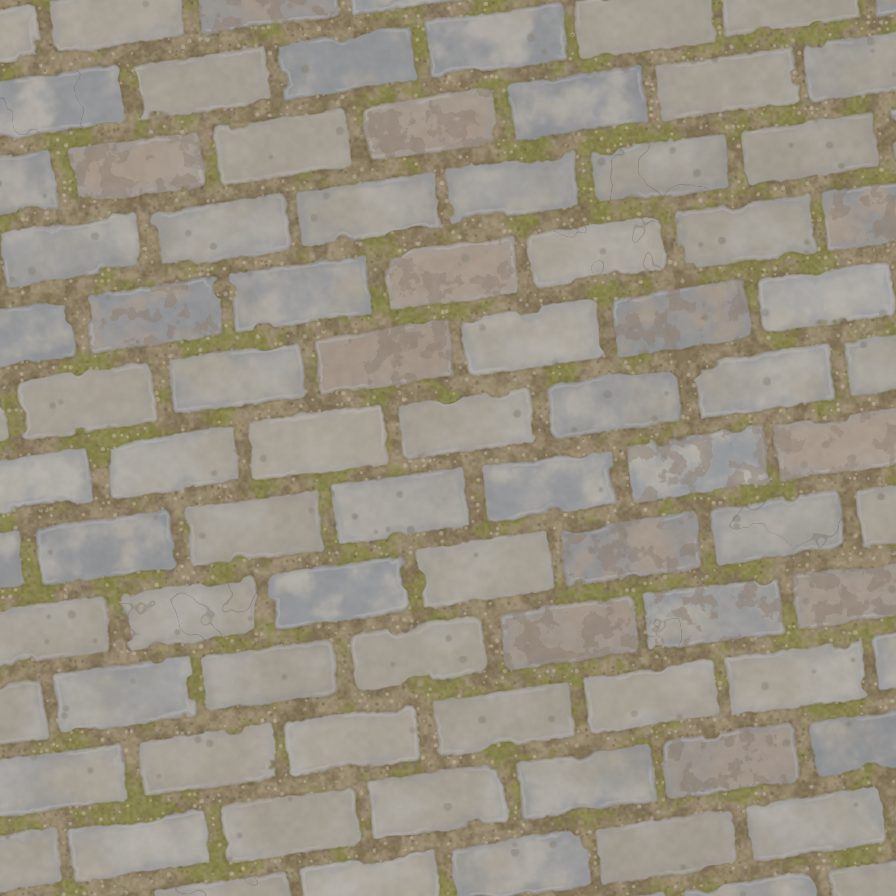
This texture is drawn by a WebGL 2 fragment shader. Its source:

```glsl
#version 300 es
precision highp float;
// Weathered grey paving bricks in a tilted running bond, about 6 across and 12 down.
// Each brick is a jittered rounded box with noisy edges, its own tone and stains;
// the wide joints are layered soil, moss and grit from value noise.

uniform vec2 u_resolution;
out vec4 fragColor;

const float TILT = 0.14;                         // radians, rows rise to the right
const float SHEAR = 0.022;
const vec2 ANCHOR = vec2(0.521, 0.529);          // centre of one brick
const vec2 CELL = vec2(1.0 / 6.0, 1.0 / 12.0);   // brick plus joint
const vec2 HALF_BRICK = vec2(0.0752, 0.0316);

const vec3 PALE = vec3(0.685, 0.668, 0.640);
const vec3 WARM = vec3(0.645, 0.617, 0.570);
const vec3 SLATE = vec3(0.560, 0.568, 0.580);
const vec3 CLAY = vec3(0.630, 0.570, 0.515);
const vec3 SOIL = vec3(0.590, 0.538, 0.440);
const vec3 DARK_SOIL = vec3(0.500, 0.445, 0.345);
const vec3 MOSS = vec3(0.510, 0.505, 0.285);
const vec3 GRIT = vec3(0.710, 0.665, 0.590);

float hash(vec2 p) {
    vec3 q = fract(p.xyx * 0.1031);
    q += dot(q, q.yzx + 33.33);
    return fract((q.x + q.y) * q.z);
}

vec2 hash2(vec2 p) {
    return vec2(hash(p + 17.3), hash(p + 71.9));
}

float noise(vec2 p) {
    vec2 i = floor(p), f = fract(p);
    f = f * f * (3.0 - 2.0 * f);
    float low = mix(hash(i), hash(i + vec2(1, 0)), f.x);
    float high = mix(hash(i + vec2(0, 1)), hash(i + vec2(1, 1)), f.x);
    return mix(low, high, f.y);
}

float fbm(vec2 p) {
    float sum = 0.0, amp = 0.533;
    for (int i = 0; i < 4; i++) {
        sum += amp * noise(p);
        p = mat2(1.6, 1.2, -1.2, 1.6) * p + 9.7;
        amp *= 0.5;
    }
    return sum;
}

float roundedBox(vec2 p, vec2 halfSize, float radius) {
    vec2 q = abs(p) - halfSize + radius;
    return length(max(q, 0.0)) + min(max(q.x, q.y), 0.0) - radius;
}

mat2 rotation(float a) {
    return mat2(cos(a), -sin(a), sin(a), cos(a));
}

// Signed distance to one brick, with placement jitter and a chipped outline
float brickDistance(vec2 local, vec2 p, vec2 id) {
    vec2 shift = (hash2(id) - 0.5) * vec2(0.005, 0.004);
    vec2 size = HALF_BRICK + (hash2(id + 40.0) - 0.5) * vec2(0.005, 0.003);
    local = rotation((hash(id + 5.0) - 0.5) * 0.035) * (local - shift);
    float radius = mix(0.003, 0.011, pow(hash(id + 8.0), 3.0));
    float wobble = (fbm(p * 42.0) - 0.5) * 0.0065 + (noise(p * 190.0) - 0.5) * 0.0018;
    float chip = 0.006 * smoothstep(0.68, 0.9, noise(p * 34.0 + 60.0));
    return roundedBox(local, size, radius) + wobble + chip;
}

// Scattered round grains; returns coverage
float grains(vec2 p, float scale, float density) {
    vec2 g = p * scale, id = floor(g);
    vec2 offset = (hash2(id) - 0.5) * 0.45;
    float r = mix(0.18, 0.38, hash(id + 3.0));
    float dist = length(fract(g) - 0.5 - offset);
    return step(1.0 - density, hash(id + 29.0)) * (1.0 - smoothstep(r - 0.16, r + 0.12, dist));
}

vec3 brickColor(vec2 p, vec2 id, float d) {
    float tone = hash(id + 101.0), age = hash(id + 150.0);
    vec2 s = p + hash2(id + 12.0) * 7.0;
    float cloud = fbm(s * 17.0), patches = fbm(s * 29.0 + 4.0);
    vec3 c = mix(WARM, PALE, smoothstep(0.25, 0.75, cloud + (tone - 0.5) * 0.4));
    c = mix(c, CLAY, step(0.88, age) * 0.7);
    c = mix(c, SLATE, smoothstep(0.45, 0.95, tone) * smoothstep(0.28, 0.68, patches) * 0.9);
    // bluish border with a thin pale worn line
    float border = smoothstep(-0.012, -0.002, d + (patches - 0.5) * 0.016);
    c = mix(c, SLATE, border * mix(0.15, 0.6, tone));
    float wornLine = smoothstep(0.0025, 0.0, abs(d + 0.0035)) * smoothstep(0.4, 0.65, noise(s * 36.0));
    c = mix(c, PALE * 1.04, wornLine * 0.5);
    // pits, pocked patches and fine grain
    c = mix(c, WARM * 0.83, grains(s, 75.0, 0.035) * 0.6);
    float pocked = step(0.86, age) * smoothstep(0.54, 0.62, fbm(s * 65.0));
    c = mix(c, CLAY * 0.87, pocked * 0.55);
    // a rare hairline crack
    float crack = abs(fbm(s * 13.0 + 31.0) - 0.5);
    c *= 1.0 - 0.12 * step(0.9, hash(id + 77.0)) * smoothstep(0.008, 0.0, crack);
    return c + (fbm(s * 120.0) - 0.5) * 0.045 + (hash(id + 210.0) - 0.5) * 0.035;
}

vec3 jointColor(vec2 p, float d) {
    vec3 c = mix(DARK_SOIL, SOIL, smoothstep(0.25, 0.68, fbm(p * 75.0)));
    float moss = smoothstep(0.48, 0.72, fbm(p * 24.0 + 13.0) + (noise(p * 130.0) - 0.5) * 0.22);
    c = mix(c, MOSS, moss * 0.8);
    c = mix(c, GRIT, grains(p, 145.0, 0.16) * 0.65);
    c = mix(c, DARK_SOIL * 0.9, grains(p + 2.7, 170.0, 0.13) * 0.55);
    c += (noise(p * 280.0) - 0.5) * 0.07;
    return c * mix(0.94, 1.01, smoothstep(0.0, 0.005, d));
}

void main() {
    vec2 p = gl_FragCoord.xy / u_resolution.y;
    vec2 q = rotation(TILT) * (p - ANCHOR);
    q.x -= SHEAR * q.y;

    // running bond: every other row slides half a brick
    float row = floor(q.y / CELL.y + 0.5);
    float slide = 0.5 * mod(row, 2.0);
    float column = floor(q.x / CELL.x + slide + 0.5);
    vec2 id = vec2(column, row) + 50.0;
    vec2 local = q - vec2(column - slide, row) * CELL;

    float d = brickDistance(local, p, id);
    float soft = max(0.0016, 1.0 / u_resolution.y);
    float brick = 1.0 - smoothstep(-soft, soft, d);
    fragColor = vec4(mix(jointColor(p, d), brickColor(p, id, d), brick), 1.0);
}
```
